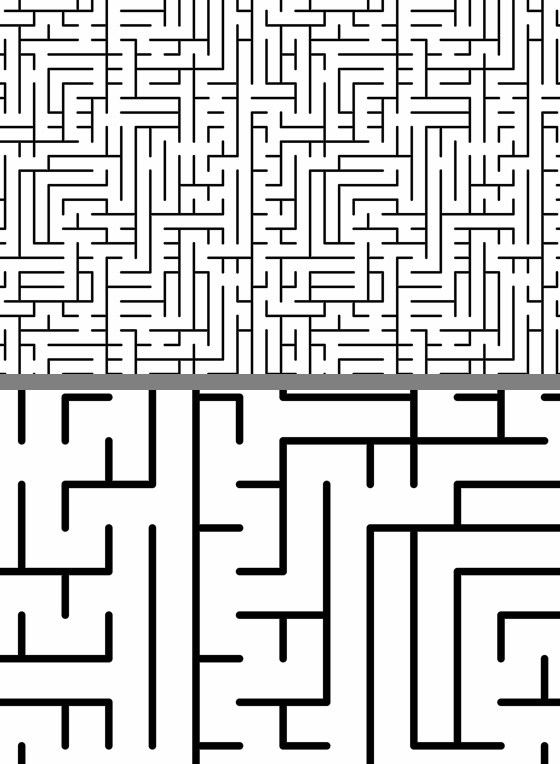
Top: the whole. Bottom: its middle third, enlarged.
Reproduce this pattern procedurally as a Shadertoy shader.

```glsl
// Repeating maze of thin black walls with rounded ends on a white ground.

const float PERIOD = 20.0; // cells before the maze repeats

float hash(vec2 p) {
    vec3 q = fract(p.xyx * 0.1031);
    q += dot(q, q.yzx + 33.33);
    return fract((q.x + q.y) * q.z);
}

// Random value shared by a run of 4 or 5 posts along one grid line.
float runValue(float line, float along, float seed) {
    float offset = floor(PERIOD * hash(vec2(line, seed)));
    float runLength = hash(vec2(line, seed + 1.3)) < 0.5 ? 4.0 : 5.0;
    float run = floor(mod(along + offset, PERIOD) / runLength);
    return hash(vec2(run + seed, line + 0.5 * seed));
}

// Each post grows one wall along the stronger of the two runs crossing it.
vec2 wallDirection(vec2 post) {
    post = mod(post, PERIOD);
    float across = runValue(post.y, post.x, 31.0);
    float upward = runValue(post.x, post.y, 67.0);
    float side = fract(max(across, upward) * 37.0) < 0.5 ? -1.0 : 1.0;
    return across > upward ? vec2(side, 0.0) : vec2(0.0, side);
}

float segmentDistance(vec2 p, vec2 dir) {
    return length(p - dir * clamp(dot(p, dir), 0.0, 1.0));
}

void mainImage(out vec4 fragColor, in vec2 fragCoord) {
    float cellsHigh = 25.75;
    vec2 p = fragCoord / iResolution.y * cellsHigh + vec2(0.65, 0.0);
    float pixel = cellsHigh / iResolution.y;

    // Nearest wall grown from the four posts around this cell
    float wall = 1.0;
    for (int j = 0; j < 2; j++) {
        for (int i = 0; i < 2; i++) {
            vec2 post = floor(p) + vec2(i, j);
            wall = min(wall, segmentDistance(p - post, wallDirection(post)));
        }
    }

    // Ink on paper with smooth edges
    float paper = smoothstep(-0.75 * pixel, 0.75 * pixel, wall - 0.086);
    fragColor = vec4(vec3(mix(0.005, 0.995, paper)), 1.0);
}
```
